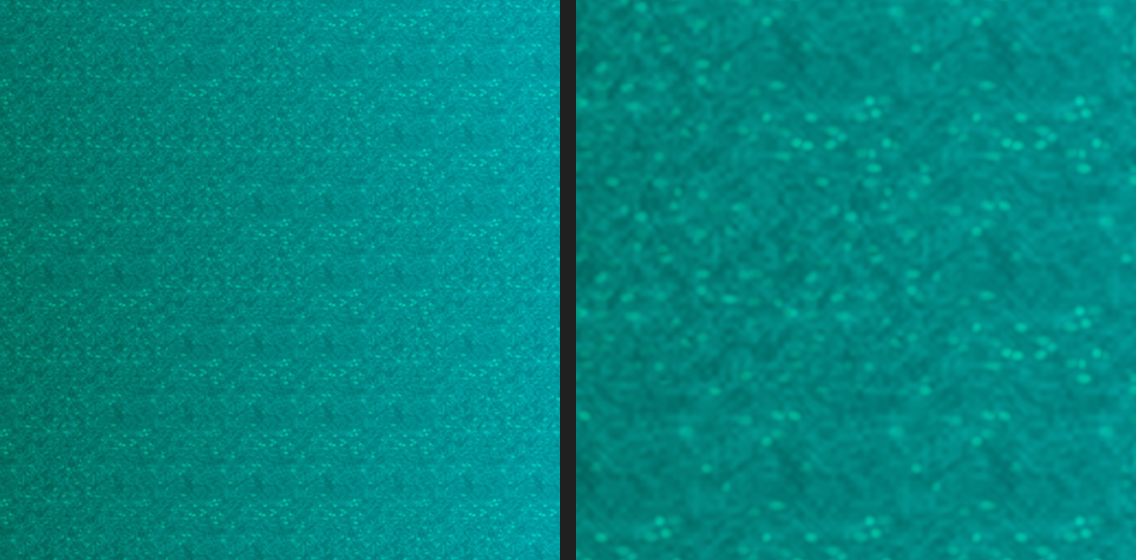
Left, the full canvas; right, a detail of the centre.
A WebGL 1 fragment shader for this texture:

```glsl
precision highp float;
// Teal water-like surface: a dark green to cyan gradient with crisp fine grain.
// Square tiles repeat one of two periodic patterns, rippled or woven, and
// each carries jittered cellular glints gathered in loose clusters.

uniform vec2 u_resolution;

#define TILES 8.0           // tiles across the canvas
#define TEXELS 32.0         // grain cells across one tile
#define GRAIN_AMOUNT 0.105
#define WEAVE_AMOUNT 0.105
#define RIPPLE_AMOUNT 0.120
#define PATCH_AMOUNT 0.045
#define GLINT_CELL 2.0      // glint spacing in grain cells
#define GLINT_SHARE 0.23
#define GLINT_RADIUS 1.15
#define DARK_TEAL vec3(0.008, 0.445, 0.392)
#define BRIGHT_CYAN vec3(0.004, 0.615, 0.635)
#define GLINT_TINT vec3(0.0, 0.235, 0.130)

float hash(vec2 p) {
  vec3 q = fract(vec3(p.xyx) * 0.1031);
  q += dot(q, q.yzx + 33.33);
  return fract((q.x + q.y) * q.z);
}

// Value noise that repeats after 'period'; 'soft' is the half width of a fade.
float noise(vec2 p, vec2 period, float seed, float soft) {
  vec2 cell = floor(p);
  vec2 f = smoothstep(0.5 - soft, 0.5 + soft, fract(p));
  vec2 a = mod(cell, period) + seed;
  vec2 b = mod(cell + 1.0, period) + seed;
  return mix(mix(hash(a), hash(vec2(b.x, a.y)), f.x),
             mix(hash(vec2(a.x, b.y)), hash(b), f.x), f.y);
}

// Soft dots, one per lit cell, denser where the cluster noise is high.
float glints(vec2 texel, float seed, float clustering) {
  float count = TEXELS / GLINT_CELL;
  vec2 p = texel / GLINT_CELL;
  vec2 home = floor(p);
  float light = 0.0;
  for (int y = -1; y <= 1; y++) {
    for (int x = -1; x <= 1; x++) {
      vec2 cell = home + vec2(float(x), float(y));
      vec2 id = mod(cell, count) + seed;
      vec2 center = cell + 0.15 + 0.7 * vec2(hash(id + 71.0), hash(id + 139.0));
      float cluster = noise(cell / 4.0, vec2(count / 4.0), seed + 7.0, 0.5);
      float share = GLINT_SHARE * mix(0.8, 1.8 * cluster * cluster + 0.25, clustering);
      float lit = step(hash(id), share) * mix(0.35, 1.0, hash(id + 211.0));
      vec2 d = (p - center) * GLINT_CELL;
      d.x /= mix(0.9, 1.7, hash(id + 307.0));
      light = max(light, lit * (1.0 - smoothstep(0.15, GLINT_RADIUS, length(d))));
    }
  }
  return light;
}

// Short, nearly level streaks bent by a sine that closes at the tile edge.
float ripples(vec2 texel) {
  float phase = texel.x * 6.2831853 / TEXELS;
  texel.y += 2.2 * sin(phase) + 1.1 * sin(2.0 * phase + 1.0);
  float broad = noise(texel * vec2(0.25, 0.5), TEXELS * vec2(0.25, 0.5), 19.0, 0.5);
  float fine = noise(texel * vec2(0.5, 1.0), TEXELS * vec2(0.5, 1.0), 43.0, 0.5);
  return 0.45 * broad + 0.55 * fine - 0.5;
}

// Short strokes along both diagonals, like a fine maze.
float weave(vec2 texel) {
  vec2 diagonal = vec2(texel.x + texel.y, texel.x - texel.y);
  vec2 stretch = vec2(0.75, 0.25);
  float rising = noise(diagonal * stretch.yx, TEXELS * stretch.yx, 131.0, 0.5);
  float falling = noise(diagonal * stretch, TEXELS * stretch, 167.0, 0.5);
  return rising + falling - 1.0;
}

void main() {
  vec2 uv = gl_FragCoord.xy / u_resolution;

  // Base gradient, mostly left to right, slightly bowed.
  float bow = uv.y - 0.45;
  float across = clamp(uv.x + 0.35 * bow * bow + 0.05 * bow - 0.03, 0.0, 1.0);
  vec3 color = mix(DARK_TEAL, BRIGHT_CYAN, pow(across, 1.1));

  // Tile choice with narrow blends at the borders.
  vec2 tile = uv * TILES + vec2(0.2, 0.0);
  float kind = noise(tile, vec2(64.0), 5.0, 0.12);
  float rippled = smoothstep(0.42, 0.58, kind);

  // Fine grain, weave, ripples and broader patches of light.
  vec2 texel = tile * TEXELS;
  float grain = noise(texel, vec2(TEXELS), 83.0, 0.5) - 0.5;
  float patches = noise(texel / 8.0, vec2(TEXELS / 8.0), 229.0, 0.5) - 0.5;
  float shade = grain * GRAIN_AMOUNT * mix(1.0, 0.75, rippled);
  shade += weave(texel) * WEAVE_AMOUNT * mix(0.6, 0.2, rippled);
  shade += ripples(texel) * RIPPLE_AMOUNT * mix(0.25, 1.0, rippled);
  shade += patches * PATCH_AMOUNT * mix(0.4, 1.0, rippled);
  color += shade * vec3(0.05, 1.0, 0.95);

  // Bright glints, fainter on the woven tiles.
  float sparkle = mix(0.7 * glints(texel, 401.0, 0.3),
                      glints(texel, 503.0, 1.0), rippled);
  color += GLINT_TINT * sparkle;

  gl_FragColor = vec4(clamp(color, 0.0, 1.0), 1.0);
}
```
